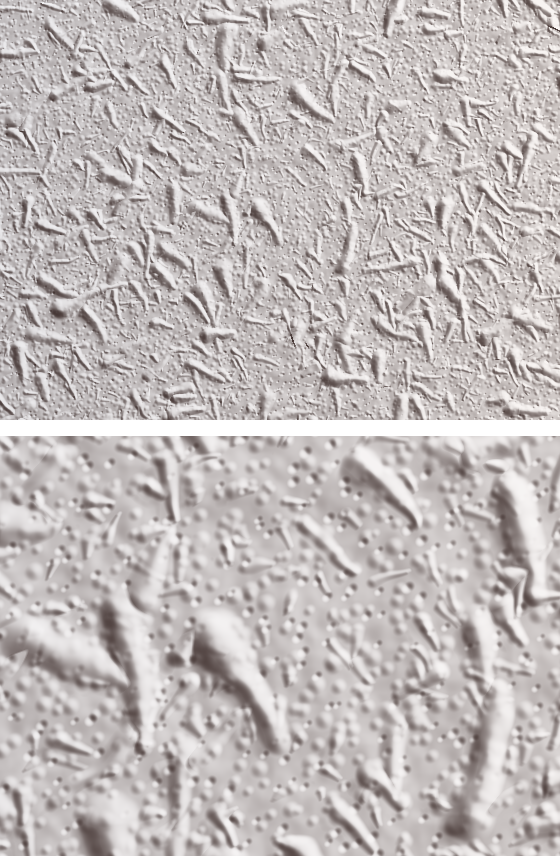
Top: the whole. Bottom: its middle third, enlarged.
This texture is drawn by a Shadertoy shader. Its source:

```glsl
// Rough white plaster: smeared daubs, small crumbs and pinholes on a wall.
// A height field of scattered tapered strokes and noise is lit at a low angle
// from the upper right, then toned from warm brown shadow to soft white.

#define DAUB_CELL 0.085
#define DAUB_ANGLE -0.85
#define ANGLE_SPREAD 2.3
#define RELIEF 0.75
#define GRIT_SCALE 72.0
#define LIGHT_GAIN 0.56
#define SHADOW_GAIN 26.0
#define BASE_TONE 0.735
#define SAMPLE_STEP 0.0019
#define SHADOW_COLOR vec3(0.25, 0.19, 0.18)
#define PAINT_COLOR vec3(0.965, 0.958, 0.955)

vec4 hash4(vec2 p) {
    vec4 q = fract(p.xyxy * vec4(0.1031, 0.1030, 0.0973, 0.1099));
    q += dot(q, q.wzxy + 33.33);
    return fract((q.xxyz + q.yzzw) * q.zywx);
}

float noise(vec2 p) {
    vec2 i = floor(p), f = fract(p);
    f = f * f * (3.0 - 2.0 * f);
    float low = mix(hash4(i).x, hash4(i + vec2(1, 0)).x, f.x);
    float high = mix(hash4(i + vec2(0, 1)).x, hash4(i + vec2(1, 1)).x, f.x);
    return mix(low, high, f.y);
}

vec2 noise2(vec2 p) {
    return vec2(noise(p), noise(p + 57.3)) - 0.5;
}

// Height of the tallest tapered stroke near p, one per jittered cell
float daubs(vec2 p, float cell, float seed, float reach, float density) {
    vec2 q = p / cell + seed;
    vec2 id = floor(q);
    float height = 0.0;
    for (int y = -1; y <= 1; y++)
    for (int x = -1; x <= 1; x++) {
        vec2 c = id + vec2(x, y);
        vec4 a = hash4(c), b = hash4(c + 171.7);
        if (b.x > density) continue;
        float angle = DAUB_ANGLE + ANGLE_SPREAD * (a.z + b.y - 1.0);
        vec2 along = vec2(cos(angle), sin(angle));
        float halfLength = reach * mix(0.25, 1.0, a.w);
        vec2 d = q - c - a.xy;
        float t = clamp(dot(d, along) / halfLength, -1.0, 1.0);
        float radius = mix(0.13, 0.24, b.z * b.z) * (1.0 - 0.35 * t);
        float w = clamp(1.0 - length(d - along * t * halfLength) / radius, 0.0, 1.0);
        height = max(height, w * w * (3.0 - 2.0 * w) * radius * mix(0.7, 1.2, b.w));
    }
    return height * cell * RELIEF;
}

// Crumbs (positive) and pinholes (negative)
float grit(vec2 p) {
    vec2 q = p * GRIT_SCALE;
    vec2 id = floor(q);
    float height = 0.0;
    for (int y = -1; y <= 1; y++)
    for (int x = -1; x <= 1; x++) {
        vec2 c = id + vec2(x, y);
        vec4 a = hash4(c + 311.0);
        float pit = step(0.68, a.z);
        float radius = mix(mix(0.3, 0.6, a.w), mix(0.2, 0.36, a.w), pit);
        float w = smoothstep(radius, 0.0, length(q - c - a.xy));
        height += w * radius * mix(0.38, -0.75, pit);
    }
    return height / GRIT_SCALE;
}

float plaster(vec2 p) {
    vec2 q = p + 0.014 * noise2(p * 17.0) + 0.006 * noise2(p * 52.0);
    float crowd = noise(p * 3.5 + 9.0);
    float large = daubs(q, DAUB_CELL, 20.0, 0.68, 0.4 + 0.5 * crowd);
    large = max(large, daubs(q, DAUB_CELL * 0.6, 70.0, 0.7, 0.3 + 0.5 * crowd));
    float small = daubs(q, DAUB_CELL * 0.33, 130.0, 0.45, 0.65);
    float uneven = 0.006 * noise(p * 27.0) + 0.0016 * noise(p * 95.0);
    float cover = smoothstep(0.001, 0.007, large);
    return large + uneven + (small * 0.75 + grit(p)) * (1.0 - 0.6 * cover);
}

void mainImage(out vec4 fragColor, in vec2 fragCoord) {
    vec2 uv = fragCoord / iResolution.xy;
    vec2 p = fragCoord / iResolution.y + 2.0;
    vec2 light = normalize(vec2(0.75, 0.66));

    // Slope toward the light and blocking by taller plaster
    float nearSide = plaster(p + light * SAMPLE_STEP);
    float farSide = plaster(p - light * SAMPLE_STEP);
    float slope = (farSide - nearSide) / (2.0 * SAMPLE_STEP);
    float here = 0.5 * (nearSide + farSide);
    float blocked = max(plaster(p + light * 0.015) - here - 0.004, 0.0);

    // Soft shoulder in the highlights, longer tail in the shadows
    float s = slope * LIGHT_GAIN - blocked * SHADOW_GAIN;
    float lit = 0.27 * (1.0 - exp(-max(s, 0.0) / 0.27));
    float shade = 0.72 * tanh(max(-s, 0.0) / 0.72);
    float tone = BASE_TONE + lit - shade;
    tone += 0.07 * (uv.x - 0.5) + 0.03 * (uv.y - 0.5);
    tone += 0.035 * (noise(p * 150.0) - 0.5);

    // Cooler on the left, warmer on the right
    vec3 color = mix(SHADOW_COLOR, PAINT_COLOR, clamp(tone, 0.0, 1.0));
    color *= mix(vec3(0.988, 0.995, 1.008), vec3(1.008, 0.998, 0.992), uv.x);
    fragColor = vec4(color, 1.0);
}
```
